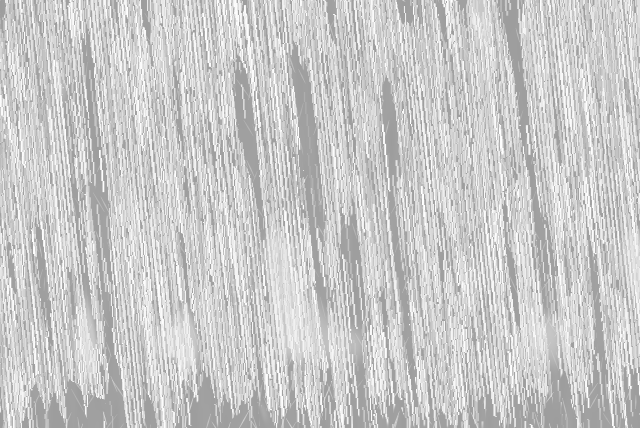
Write a Shadertoy shader that draws this texture.

```glsl
// Bleached thatch: pale, slightly leaning straws over a flat grey ground.
// Layers of stepped strands are painted back to front, thinned by long
// slanted gaps and a ragged lower edge, then crossed by fine stray blades.

const int STRAND_LAYERS = 6;
const int BLADE_LAYERS = 4;
const float LEAN = 0.115;          // sideways drift per unit of height
const float STEP_HEIGHT = 0.027;   // height of one straight piece of a strand
const float STRAND_CELL = 0.0085;  // spacing of strands within a layer
const float STRAND_COVER = 0.68;   // chance that a strand is present
const float BLADE_CELL = 0.085;
const float GROUND = 0.625;
const float STRAW_DARK = 0.69;
const float STRAW_LIGHT = 1.0;
const float SHADOW = 0.63;
const float HAZE = 0.94;

float hash(vec2 p) {
    return fract(sin(dot(p, vec2(127.1, 311.7))) * 43758.5453);
}

float noise(vec2 p) {
    vec2 i = floor(p), f = fract(p);
    f = f * f * (3.0 - 2.0 * f);
    return mix(mix(hash(i), hash(i + vec2(1, 0)), f.x),
               mix(hash(i + vec2(0, 1)), hash(i + vec2(1, 1)), f.x), f.y);
}

// 1 inside a shape, 0 outside, from the signed depth below its edge
float coverage(float depth, float pixel) {
    return clamp(0.5 + depth / pixel, 0.0, 1.0);
}

// How far the lower fringe has thinned out: 1 at the bare ground
float fringe(vec2 p) {
    float height = mix(0.05, 0.22, smoothstep(0.4, 1.4, p.x));
    float ragged = 0.16 * (noise(vec2((p.x + LEAN * p.y) * 45.0, 4.0)) - 0.5);
    return 1.0 - smoothstep(0.0, height, p.y + ragged);
}

// Share of strands present at a point
float density(vec2 p) {
    float u = p.x + LEAN * p.y;
    float gap = smoothstep(0.66, 0.82, noise(vec2(u * 42.0, p.y * 2.8 + 7.0)));
    float patches = 0.3 * (noise(p * vec2(5.0, 3.0) + 20.0) - 0.5);
    return mix(STRAND_COVER + patches, 0.07, gap) * mix(1.0, 0.1, fringe(p));
}

// Paint one layer of stepped strands with a shadow on their right side
float paintStrands(float tone, vec2 p, float layer, float thick, float pixel) {
    float cell = STRAND_CELL * mix(0.9, 1.25, hash(vec2(layer, 2.0)));
    float slope = LEAN + 0.05 * (hash(vec2(layer, 9.0)) - 0.5);
    float column = floor((p.x + slope * p.y) / cell);
    vec2 seed = vec2(column, layer * 17.0);

    float phase = hash(seed);
    float stepY = (floor(p.y / STEP_HEIGHT + phase) + 0.5 - phase) * STEP_HEIGHT;
    float x = p.x + slope * stepY - (column + 0.42) * cell;

    float size = mix(0.07, 0.24, hash(seed + 3.3));
    float along = p.y / size + hash(seed + 5.7);
    vec2 piece = seed + vec2(0.0, 3.0 * floor(along) + 0.5);
    float f = fract(along);
    float ends = coverage((f - 0.2 * hash(piece + 1.9)) * size, pixel)
               * coverage((1.0 - f) * size, pixel);

    float present = smoothstep(-0.02, 0.02, thick - hash(piece)) * ends;
    float halfWidth = mix(0.0011, 0.0025, hash(piece + 8.1));
    float shade = mix(STRAW_DARK, STRAW_LIGHT, sqrt(hash(piece + 6.2)));
    float shadow = coverage(0.001 - abs(x - halfWidth - 0.001), pixel);
    tone = mix(tone, SHADOW, 0.6 * shadow * present);
    return mix(tone, shade, coverage(halfWidth - abs(x), pixel) * present);
}

// Paint one short tilted blade in each cell of a shifted grid
float paintBlades(float tone, vec2 p, float layer, float bare, float pixel) {
    vec2 q = p / BLADE_CELL + layer * vec2(3.37, 5.61);
    vec2 seed = floor(q) + layer * 31.0;
    vec2 jitter = vec2(hash(seed), hash(seed + 4.4)) - 0.5;
    vec2 d = (fract(q) - 0.5 - 0.3 * jitter) * BLADE_CELL;
    float angle = 1.3 * (hash(seed + 7.9) - 0.5);
    vec2 dir = vec2(sin(angle), cos(angle));
    float reach = mix(0.012, 0.03, hash(seed + 2.6));
    float t = clamp(dot(d, dir), -reach, reach);
    float taper = mix(0.0014, 0.0004, abs(t) / reach);
    float line = coverage(taper - length(d - dir * t), pixel);
    float shade = mix(0.76, 0.96, hash(seed + 9.3));
    return mix(tone, shade, line * mix(0.4, 0.65, bare));
}

void mainImage(out vec4 fragColor, in vec2 fragCoord) {
    vec2 p = fragCoord / iResolution.y;
    float pixel = 1.0 / iResolution.y;
    float thick = density(p);
    float bare = fringe(p);

    float tone = GROUND + 0.025 * (noise(p * vec2(70.0, 9.0)) - 0.5);
    for (int i = 0; i < STRAND_LAYERS; i++)
        tone = paintStrands(tone, p, float(i) + 1.0, thick, pixel);
    for (int i = 0; i < BLADE_LAYERS; i++)
        tone = paintBlades(tone, p, float(i) + 1.0, bare, pixel);

    // Soft worn patches where the straw is bleached almost flat
    float worn = noise(vec2((p.x + LEAN * p.y) * 13.0, p.y * 5.0 + 40.0));
    tone = mix(tone, HAZE, 0.5 * smoothstep(0.76, 0.95, worn) * (1.0 - bare));

    fragColor = vec4(vec3(tone), 1.0);
}
```
